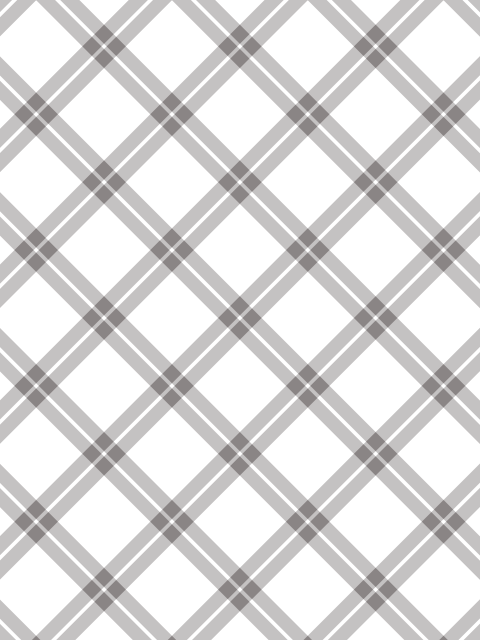
A WebGL 2 fragment shader for this pattern:

```glsl
#version 300 es
precision highp float;
// Diagonal grey plaid on white: paired stripes run both ways at 45 degrees.
// Each direction is a periodic distance to a stripe centre; the two coverages
// are added to pick white, single-layer grey or the darker crossing grey.

uniform vec2 u_resolution;
out vec4 fragColor;

// Coverage of a wide band split by a thin gap, repeating once per unit.
float splitBand(float t, float soft) {
  float d = abs(fract(t + 0.5) - 0.5);
  float band = 1.0 - smoothstep(0.160 - soft, 0.160 + soft, d);
  float gap = 1.0 - smoothstep(0.019 - soft, 0.019 + soft, d);
  return band * (1.0 - gap);
}

void main() {
  // Canvas widths from the central crossing, then one unit per repeat.
  vec2 p = (gl_FragCoord.xy - 0.5 * u_resolution) / u_resolution.x;
  p = (p - vec2(-0.0003, 0.0042)) / 0.2829;

  // Edge softness: about one pixel measured across a diagonal.
  float soft = 0.9 / (0.2829 * u_resolution.x);
  float rising = splitBand(p.x - p.y, soft);
  float falling = splitBand(p.x + p.y, soft);

  // Overlay the translucent stripes.
  vec3 white = vec3(1.0);
  vec3 stripeGrey = vec3(0.77, 0.76, 0.76);
  vec3 crossingGrey = vec3(0.54, 0.52, 0.52);
  vec3 single = mix(white, stripeGrey, rising);
  vec3 doubled = mix(stripeGrey, crossingGrey, rising);
  fragColor = vec4(mix(single, doubled, falling), 1.0);
}
```
